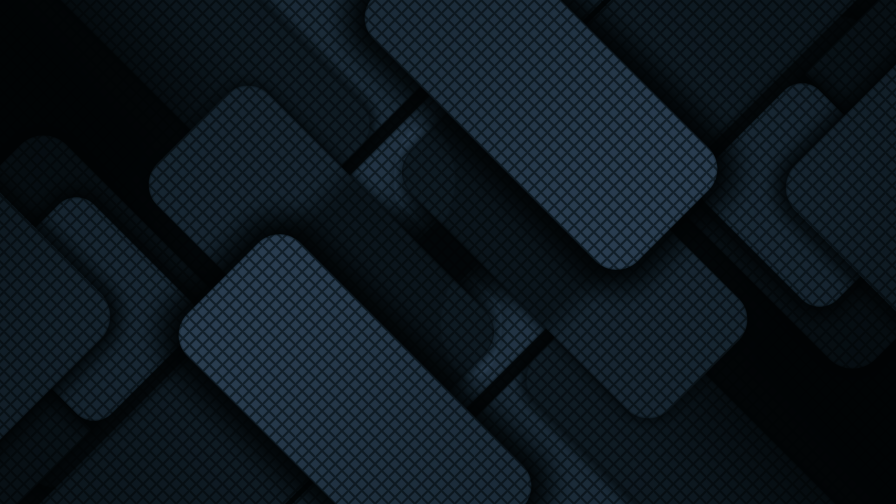
Write a Shadertoy shader that draws this background.

```glsl
// Dark blue rounded panels stacked on a diagonal, under a fine woven mesh.
// Space is turned by 45 degrees; each panel is a rounded box drawn with its
// half-turn twin, and casts a soft shadow on the layers already painted.

#define MESH_CELL 0.0186
#define MESH_LINE 0.0021
#define MESH_DEPTH 0.52
#define CORNER 0.060
#define TINT vec3(0.155, 0.228, 0.300)
#define RED_FALLOFF 1.25

// Signed distance to a rounded box given as (left, bottom, right, top).
float roundedBox(vec2 q, vec4 box, float radius) {
    vec2 d = abs(q - 0.5 * (box.xy + box.zw)) - 0.5 * (box.zw - box.xy) + radius;
    return length(max(d, 0.0)) + min(max(d.x, d.y), 0.0) - radius;
}

// Paints a panel and its twin over the tone, shadow first.
void panel(inout float tone, vec2 q, vec4 box, float radius, float level,
           float spread, float strength) {
    float d = min(roundedBox(q, box, radius), roundedBox(-q, box, radius));
    float pixel = 0.75 / iResolution.y;
    tone *= 1.0 - strength * (1.0 - smoothstep(-0.01, spread, d));
    float rim = 1.0 - 0.3 * smoothstep(-0.005, 0.0, d);
    tone = mix(level * rim, tone, smoothstep(-pixel, pixel, d));
}

// Dark lines of the diagonal weave.
float mesh(vec2 q) {
    vec2 toLine = MESH_CELL * abs(fract(q / MESH_CELL) - 0.5);
    float pixel = 0.7 / iResolution.y;
    vec2 line = 1.0 - smoothstep(MESH_LINE - pixel, MESH_LINE + pixel, toLine);
    return 1.0 - MESH_DEPTH * max(line.x, line.y);
}

void mainImage(out vec4 fragColor, in vec2 fragCoord) {
    vec2 p = (fragCoord - 0.5 * iResolution.xy) / iResolution.y;
    // x runs down to the right, y runs up to the right
    vec2 q = vec2(p.x - p.y, p.x + p.y) * 0.70711;
    vec2 along = q.x < 0.0 ? -q : q;    // folded for panels left and right
    vec2 across = q.y < 0.0 ? -q : q;   // folded for panels above and below
    float tone = 0.13;

    // Light strips behind the middle
    float glow = mix(0.15, 0.85, smoothstep(0.06, 0.21, along.x));
    panel(tone, q, vec4(0.0, -0.25, 0.245, 0.10), 0.01, glow, 0.02, 0.5);
    panel(tone, q, vec4(0.27, -0.30, 1.6, 0.10), 0.01, 0.70, 0.035, 0.8);

    // Wide dark slabs that sink into the far corners
    panel(tone, q, vec4(0.27, -0.088, 1.6, 0.19), CORNER, 0.42, 0.03, 0.7);
    tone *= 1.0 - 0.85 * smoothstep(-0.05, 0.32, along.y)
                       * smoothstep(0.20, 0.60, along.x);
    panel(tone, q, vec4(0.20, 0.385, 0.75, 0.90), 0.065, 0.22, 0.05, 0.8);

    // Outer slabs next to the main panels
    panel(tone, q, vec4(-1.0, 0.40, -0.135, 2.0), 0.005, 0.60, 0.03, 0.6);
    panel(tone, q, vec4(-0.125, 0.40, 0.22, 2.0), 0.005, 0.43, 0.02, 0.8);
    panel(tone, q, vec4(0.25, 0.75, 1.0, 2.0), 0.005, 0.30, 0.05, 0.85);
    panel(tone, q, vec4(0.245, 0.43, 0.613, 0.748), 0.05, 0.66, 0.05, 0.85);
    panel(tone, q, vec4(0.365, 0.545, 1.6, 1.3), 0.065,
          mix(0.62, 0.45, smoothstep(0.4, 0.8, across.x)), 0.05, 0.85);

    // Middle panels, dim inside and brighter at the outer tile
    float tile = mix(0.32, 0.60, smoothstep(0.22, 0.29, across.x));
    panel(tone, q, vec4(-0.194, 0.03, 0.532, 0.343), CORNER, tile, 0.03, 0.55);

    // Faint lenses and the small dark core
    vec2 lens = (p * (q.y < 0.0 ? -1.0 : 1.0) - vec2(-0.047, 0.143)) / vec2(0.062, 0.11);
    tone *= 1.0 + 0.25 * (1.0 - smoothstep(0.92, 1.02, length(lens)));
    panel(tone, q, vec4(-0.058, -0.028, 0.058, 0.028), 0.004, 0.05, 0.02, 0.4);

    // Two main panels on top, with the deepest shadows
    float sheen = mix(0.70, 1.0, smoothstep(-0.45, 0.22, across.x));
    panel(tone, q, vec4(-0.463, 0.194, 0.279, 0.512), CORNER, sheen, 0.085, 0.92);

    tone *= mesh(q) * (1.0 - 0.25 * smoothstep(0.5, 1.05, length(p)));
    tone = 0.05 + 0.98 * tone;
    fragColor = vec4(TINT * vec3(pow(tone, RED_FALLOFF), tone, tone), 1.0);
}
```
